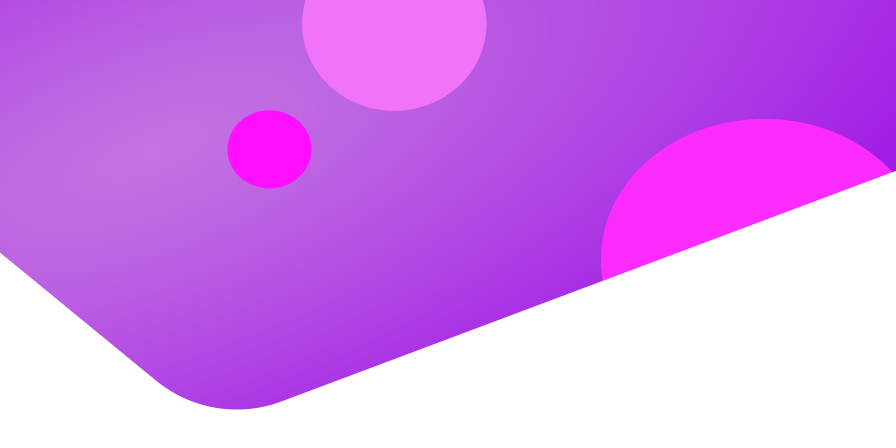
Give the GLSL for this background, as a WebGL 1 fragment shader.

```glsl
precision highp float;
// Violet panel with a rounded slanted lower edge and three flat pink discs on white.

uniform vec2 u_resolution;

// Antialiased coverage of a signed distance, negative inside.
float coverage(float dist) {
  return clamp(0.5 - dist * u_resolution.y, 0.0, 1.0);
}

// Approximate signed distance to an axis-aligned ellipse.
float ellipse(vec2 p, vec2 radii) {
  float k = length(p / radii);
  return k * (k - 1.0) / max(length(p / (radii * radii)), 1e-4);
}

// Signed distance to a wedge opening upward with a rounded tip;
// the angles of its two edge normals are measured from straight down.
float roundedWedge(vec2 p, float leftAngle, float rightAngle, float radius) {
  float angle = clamp(atan(p.x, -p.y), leftAngle, rightAngle);
  return dot(p, vec2(sin(angle), -cos(angle))) - radius;
}

// Tilted elliptical glow, pale orchid in the middle and deep violet outside.
vec3 violetGlow(vec2 p) {
  vec2 q = p - vec2(0.3385, 0.6615);
  vec2 along = vec2(0.936, 0.351);
  vec2 across = vec2(0.351, -0.936);
  float t = length(vec2(dot(q, along) / 2.08, dot(q, across) / 0.83));
  return mix(vec3(0.765, 0.45, 0.885), vec3(0.635, 0.12, 0.9), min(pow(t, 1.2), 1.1));
}

void main() {
  // Canvas units: x spans 0 to 2, y spans 0 to 1.
  vec2 p = gl_FragCoord.xy / u_resolution * vec2(2.0, 1.0);

  vec3 color = violetGlow(p);

  // Discs
  color = mix(color, vec3(0.94, 0.45, 0.98),
              coverage(ellipse(p - vec2(0.88, 0.9466), vec2(0.2057, 0.194))));
  color = mix(color, vec3(1.0, 0.06, 1.0),
              coverage(ellipse(p - vec2(0.6016, 0.6667), vec2(0.0938, 0.0872))));
  color = mix(color, vec3(0.99, 0.17, 1.0),
              coverage(ellipse(p - vec2(1.706, 0.422), vec2(0.3646, 0.3125))));

  // White below the panel edge
  float panel = roundedWedge(p - vec2(0.5286, 0.3698), -0.687, 0.359, 0.2839);
  color = mix(vec3(1.0), color, coverage(panel));

  gl_FragColor = vec4(color, 1.0);
}
```
